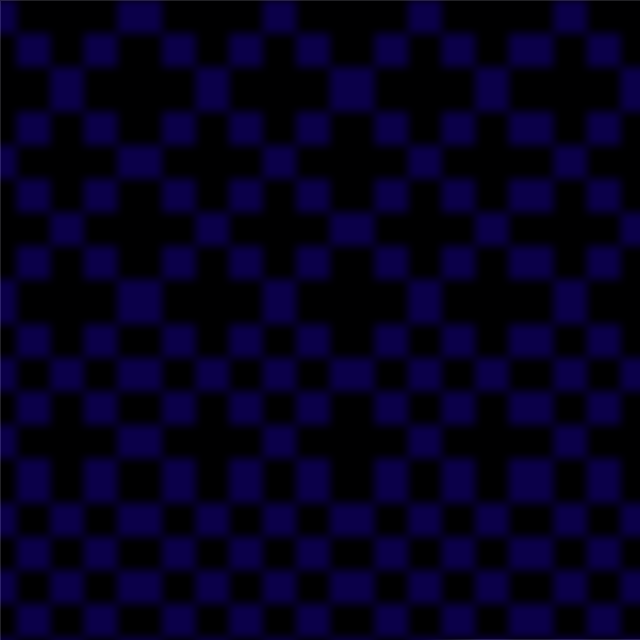
Give the GLSL for this pattern, as a Shadertoy shader.

```glsl
const float UNIT = 0.01747;       // fine grid step, as a share of the canvas
const float CELL = 3.0;           // usual cell width in grid steps
const float WIDE_PERIOD = 5.5;    // cells between the one-step-wider cells
const float COLUMN_PHASE = 0.75;
const float ROW_PHASE = 2.75;
const float COLUMN_SHIFT = -1.5;
const float SOFTNESS = 0.8;       // half width of a blurred edge, in grid steps
const float RIM_WIDTH = 0.0025;
const vec3 GROUND = vec3(0.0, 0.0, 0.004);
const vec3 INDIGO = vec3(0.042, 0.0, 0.285);
const vec3 RIM = vec3(0.17, 0.17, 0.18);

// Start of cell k on an axis where some cells gain one extra step
float cellStart(int k, float phase, float shift) {
    return CELL * float(k) + floor((float(k) + phase) / WIDE_PERIOD) + shift;
}

// Soft coverage of cell k along one axis
float cellCoverage(float x, int k, float phase, float shift) {
    float a = cellStart(k, phase, shift);
    float b = cellStart(k + 1, phase, shift);
    return smoothstep(a - SOFTNESS, a + SOFTNESS, x)
         - smoothstep(b - SOFTNESS, b + SOFTNESS, x);
}

// Ordered dither that grows denser down the rows
bool isLit(int column, int row) {
    if (row < 0 || ((column ^ row) & 1) == 1) return false;
    if ((row & 1) == 1) return true;
    bool sparse = ((column + row) & 3) == 0;
    int fillRow = (row & 3) == 2 ? 10 : 16;
    return sparse || row >= fillRow;
}

void mainImage(out vec4 fragColor, in vec2 fragCoord) {
    vec2 uv = fragCoord / iResolution.xy;
    vec2 p = vec2(uv.x, 1.0 - uv.y) / UNIT;   // rows count from the top

    // Sum the blurred cells around this point
    ivec2 home = ivec2(floor(p / (CELL + 1.0 / WIDE_PERIOD)));
    float light = 0.0;
    for (int j = -2; j <= 2; j++) {
        int row = home.y + j;
        float rowCover = cellCoverage(p.y, row, ROW_PHASE, 0.0);
        for (int i = -2; i <= 2; i++) {
            int column = home.x + i;
            if (isLit(column, row))
                light += rowCover * cellCoverage(p.x, column, COLUMN_PHASE, COLUMN_SHIFT);
        }
    }
    vec3 color = mix(GROUND, INDIGO, light);

    // Thin pale rim: left, top and the right part of the bottom
    float left = 1.0 - smoothstep(0.0, RIM_WIDTH, uv.x);
    float top = 1.0 - smoothstep(0.0, RIM_WIDTH, 1.0 - uv.y);
    float bottom = (1.0 - smoothstep(0.0, RIM_WIDTH, uv.y)) * smoothstep(0.65, 0.75, uv.x);
    color += RIM * max(max(left, top), bottom);

    fragColor = vec4(color, 1.0);
}
```
